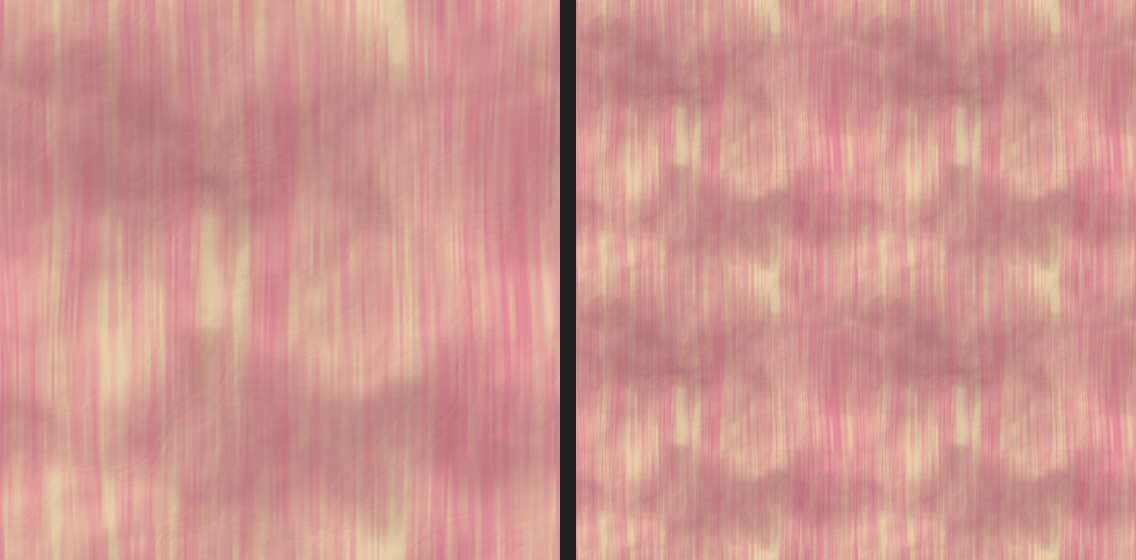
Left: one tile. Right: repeated 2 by 2.
This texture is drawn by a Shadertoy shader. Its source:

```glsl
const vec3 PINK = vec3(0.865, 0.540, 0.580);
const vec3 CREAM = vec3(0.875, 0.768, 0.636);
const float CREAM_SHARE = 0.37;
const float STREAK_CONTRAST = 1.60;
const float CLOUD_TINT = 0.90;
const float CLOUD_SHADE = 0.37;
const float MEAN_SHADE = 0.922;
const float VERTICAL_DRIFT = 0.07;
const float STREAK_SWAY = 0.014;
const float WRINKLE_DEPTH = 0.085;
const float WRINKLE_OFFSET = 0.003;
const float TAU = 6.28318;

float hash(vec2 p) {
    vec3 q = fract(p.xyx * 0.1031);
    q += dot(q, q.yzx + 33.33);
    return fract((q.x + q.y) * q.z);
}

// Value noise on the unit square, wrapping after a whole number of cells
float tileNoise(vec2 uv, vec2 cells, float seed) {
    vec2 p = uv * cells;
    vec2 cell = floor(p);
    vec2 f = p - cell;
    f = f * f * f * (f * (f * 6.0 - 15.0) + 10.0);
    vec2 lo = mod(cell, cells) + seed;
    vec2 hi = mod(cell + 1.0, cells) + seed;
    return mix(mix(hash(lo), hash(vec2(hi.x, lo.y)), f.x),
               mix(hash(vec2(lo.x, hi.y)), hash(hi), f.x), f.y);
}

float tileFbm(vec2 uv, vec2 cells, float seed) {
    float sum = 0.0, weight = 0.5, total = 0.0;
    for (int i = 0; i < 5; i++) {
        sum += weight * tileNoise(uv, cells, seed);
        total += weight;
        weight *= 0.5;
        cells *= 2.0;
        seed += 17.0;
    }
    return sum / total;
}

// Soft, slightly slanted patches of light and dark
float clouds(vec2 uv) {
    vec2 warp = vec2(tileFbm(uv, vec2(4.0), 5.0), tileFbm(uv, vec2(4.0), 41.0)) - 0.5;
    float slanted = tileFbm(vec2(uv.x, uv.y - uv.x) + 0.15 * warp, vec2(2.0, 3.0), 71.0);
    float level = tileFbm(uv + 0.2 * warp, vec2(3.0, 4.0), 113.0);
    return 0.5 + 0.65 * (slanted - 0.5) + 0.85 * (level - 0.5) + VERTICAL_DRIFT * sin(TAU * uv.y);
}

// Long vertical fibres, from broad bands to thin threads
float streaks(vec2 uv) {
    uv.x += STREAK_SWAY * (tileNoise(uv, vec2(8.0, 3.0), 23.0) - 0.5);
    return 0.29 * tileNoise(uv, vec2(10.0, 2.0), 151.0)
         + 0.23 * tileNoise(uv, vec2(30.0, 2.0), 203.0)
         + 0.24 * tileNoise(uv, vec2(80.0, 4.0), 257.0)
         + 0.24 * tileNoise(uv, vec2(180.0, 9.0), 311.0);
}

float ridge(vec2 uv, vec2 cells, float seed) {
    return sqrt(abs(2.0 * tileNoise(uv, cells, seed) - 1.0) + 0.02);
}

// Height of short curled creases, bent by coarser noise
float creases(vec2 uv) {
    vec2 bend = vec2(tileNoise(uv, vec2(9.0), 367.0), tileNoise(uv, vec2(9.0), 389.0)) - 0.5;
    vec2 p = uv + 0.11 * bend;
    vec2 sheared = vec2(p.x, p.y - p.x);
    return 0.40 * ridge(p, vec2(11.0, 14.0), 419.0)
         + 0.35 * ridge(sheared, vec2(20.0, 30.0), 443.0)
         + 0.25 * ridge(p, vec2(44.0, 52.0), 479.0);
}

void mainImage(out vec4 fragColor, in vec2 fragCoord) {
    vec2 uv = fragCoord / iResolution.xy;
    float cloud = clouds(uv) - 0.5;
    float streak = streaks(uv) - 0.5;

    // Light patches show more cream and stronger fibres
    float fibreStrength = STREAK_CONTRAST * clamp(1.0 + 2.0 * cloud, 0.5, 1.4);
    float cream = CREAM_SHARE + fibreStrength * streak + CLOUD_TINT * cloud;
    vec3 color = mix(PINK, CREAM, clamp(cream, -0.05, 1.05));

    // Cloud shading and creases lit from the upper left
    vec2 toLight = WRINKLE_OFFSET * vec2(-0.7, 1.0);
    float relief = creases(uv) - creases(uv + toLight);
    float shade = MEAN_SHADE + CLOUD_SHADE * cloud + WRINKLE_DEPTH * relief;
    fragColor = vec4(color * clamp(shade, 0.80, 1.03), 1.0);
}
```
